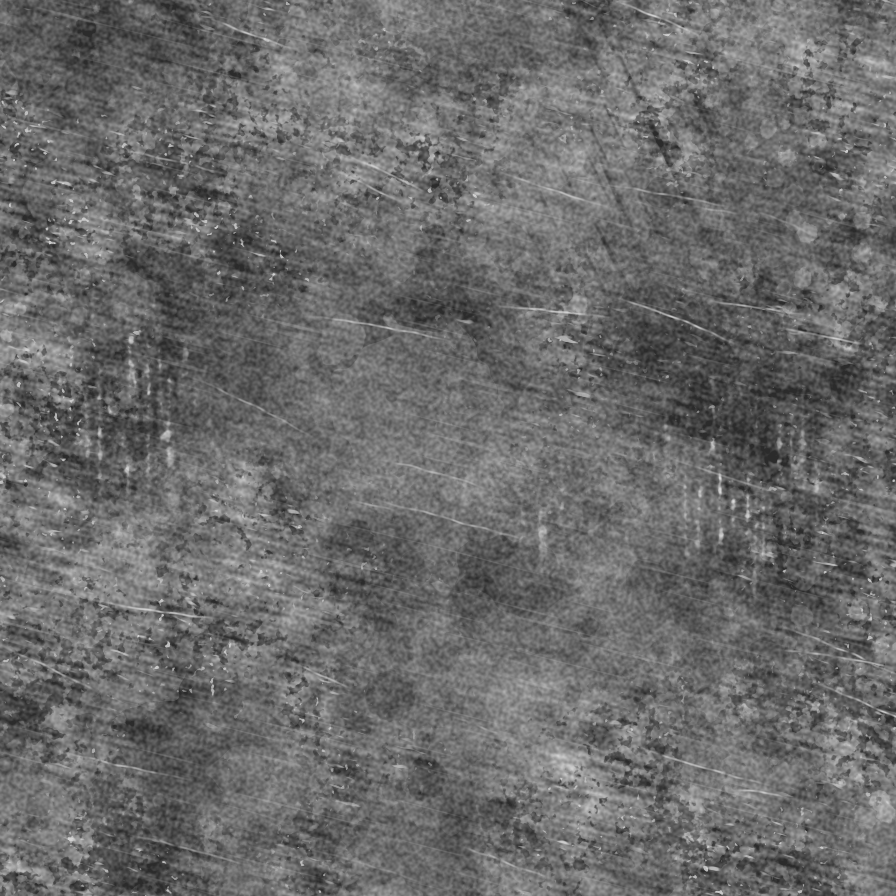
Reproduce this texture procedurally as a Shadertoy shader.

```glsl
#define BASE_TONE 0.435
#define STAIN_TONE 0.5
#define DARK_TONE 0.25
#define SCRATCH_TONE 0.86
#define CLOUD_CONTRAST 0.21
#define MOTTLE_CONTRAST 0.19
#define GRAIN_CONTRAST 0.14
#define BRUSH_CONTRAST 0.17
#define BRUSH_ANGLE -0.25
#define SCRATCH_COUNT 32
#define SCRATCH_WIDTH 0.0021
#define EDGE_SOFTNESS 0.0013

float hash(vec2 p) {
    vec3 q = fract(p.xyx * 0.1031);
    q += dot(q, q.yzx + 33.33);
    return fract((q.x + q.y) * q.z);
}
float corner(vec2 cell, vec2 offset) {
    float a = 6.2832 * hash(cell);
    return dot(vec2(cos(a), sin(a)), offset);
}
// Gradient noise, centred on zero
float noise(vec2 p) {
    vec2 i = floor(p), f = fract(p), e = vec2(1, 0);
    vec2 u = f * f * f * (f * (f * 6.0 - 15.0) + 10.0);
    return mix(mix(corner(i, f), corner(i + e, f - e), u.x),
               mix(corner(i + e.yx, f - e.yx), corner(i + 1.0, f - 1.0), u.x), u.y);
}
float fbm(vec2 p, int octaves) {
    float sum = 0.0, gain = 1.0;
    for (int i = 0; i < octaves; i++, gain *= 0.6) {
        sum += gain * noise(p);
        p = mat2(1.6, 1.2, -1.2, 1.6) * p + 17.3;
    }
    return sum;
}
// Coordinates along and across a direction
vec2 along(vec2 p, float angle) {
    vec2 d = vec2(cos(angle), sin(angle));
    return vec2(dot(p, d), dot(p, vec2(-d.y, d.x)));
}
float ellipse(vec2 p, vec2 centre, vec2 size) {
    vec2 q = (p - centre) / size;
    return exp(-dot(q, q));
}
// Clustered round splashes with ragged rims
float splashes(vec2 uv, float cells, float share, float ragged) {
    vec2 p = uv * cells;
    p += ragged * vec2(fbm(p * 2.1, 3), fbm(p * 2.1 + 41.0, 3));
    float cover = 0.0, soft = EDGE_SOFTNESS * cells;
    for (int i = 0; i < 9; i++) {
        vec2 cell = floor(p) + vec2(i % 3, i / 3) - 1.0;
        vec2 centre = cell + 0.2 + 0.6 * vec2(hash(cell + 71.0), hash(cell + 113.0));
        float h = hash(cell + cells);
        float cluster = smoothstep(-0.2, 0.2, noise(cell / cells * 4.0 + cells));
        float keep = step(hash(cell + 29.0), share * cluster) * mix(0.45, 1.0, hash(cell + 57.0));
        float d = length(p - centre) - mix(0.15, 0.62, h * sqrt(h));
        cover = max(cover, keep * (1.0 - smoothstep(-soft, soft, d)));
    }
    return cover;
}
// Long, tapered, slightly bent scratches
float scratches(vec2 uv) {
    float light = 0.0;
    for (int i = 0; i < SCRATCH_COUNT; i++) {
        float k = float(i) * 3.7 + 5.0;
        vec2 centre = vec2(hash(vec2(k, 1)), hash(vec2(k, 2)));
        vec2 q = along(uv - centre, BRUSH_ANGLE + 0.4 * (hash(vec2(k, 3)) - 0.6));
        float t = q.x / mix(0.025, 0.095, hash(vec2(k, 4)));
        q.y += 0.008 * (hash(vec2(k, 5)) - 0.5) * t * t + 0.002 * noise(vec2(q.x * 40.0, k));
        float broken = clamp(0.75 + 1.3 * noise(vec2(q.x * 90.0, k)), 0.0, 1.0);
        float line = 1.0 - smoothstep(0.0, SCRATCH_WIDTH, abs(q.y));
        light = max(light, line * max(1.0 - t * t, 0.0) * broken * mix(0.3, 0.95, hash(vec2(k, 6))));
    }
    return light;
}
void mainImage(out vec4 fragColor, in vec2 fragCoord) {
    vec2 uv = fragCoord / iResolution.xy;
    vec2 brush = along(uv, BRUSH_ANGLE);
    float rim = length((uv - 0.5) * vec2(1.1, 0.8));
    float wear = smoothstep(-0.3, 0.5, fbm(uv * 4.5 + 8.0, 4) + 1.2 * (rim - 0.3));
    // Clouds and mottling
    float mottle = fbm(uv * 24.0 + 3.0, 4);
    float tone = BASE_TONE + CLOUD_CONTRAST * fbm(uv * 4.0, 4) + MOTTLE_CONTRAST * mix(0.4, 1.0, wear) * mottle;
    // Flat stains, pale then dark
    float stain = max(splashes(uv, 5.0, 0.75, 0.3), splashes(uv + 0.2, 13.0, 0.65, 0.2));
    tone = mix(tone, STAIN_TONE + 0.05 * mottle, 0.7 * stain);
    tone -= 0.08 * splashes(uv + 0.37, 23.0, 0.5, 0.15);
    tone -= 0.06 * splashes(uv + 0.61, 7.0, 0.6, 0.25);
    // Dark abrasion with a crumbly edge
    float crumbs = fbm(uv * 75.0, 3) + 0.9 * fbm(uv * 7.0 + 21.0, 3) - 0.25 * stain;
    tone = mix(tone, DARK_TONE, 0.8 * smoothstep(0.05, 0.4, crumbs) * mix(0.25, 1.0, wear));
    // Brushed grain
    tone += BRUSH_CONTRAST * noise(brush * vec2(16, 165)) * (0.45 + 0.8 * wear);
    tone += GRAIN_CONTRAST * (noise(along(uv, 0.6) * 215.0) + 0.6 * fbm(along(uv, 1.1) * 100.0, 2));
    // Steep smear at the upper right
    float smear = ellipse(uv, vec2(0.69, 0.84), vec2(0.11, 0.17));
    float smearLines = fbm(along(uv, -1.12) * vec2(6, 85), 2);
    tone += smear * (0.05 - 0.17 * smoothstep(0.05, 0.55, smearLines));
    // Vertical drips in worn patches
    float drip = ellipse(uv, vec2(0.15, 0.55), vec2(0.07, 0.1))
               + ellipse(uv, vec2(0.83, 0.47), vec2(0.08, 0.1))
               + 0.5 * ellipse(uv, vec2(0.61, 0.42), vec2(0.06, 0.05));
    float dripLines = 0.8 * noise(uv * vec2(130, 9)) + 0.5 * fbm(uv * vec2(85, 100), 2);
    tone += drip * (0.22 * dripLines - 0.09 + 0.4 * smoothstep(0.2, 0.6, dripLines));
    // Pale droplets near the sides
    float sides = smoothstep(0.2, 0.4, abs(uv.x - 0.5));
    tone += 0.15 * sides * splashes(uv + 0.13, 48.0, 0.3, 0.15);
    // Bright flecks and specks
    float chips = fbm(brush * vec2(36, 130) + 6.0, 2) + 0.3 * noise(uv * 28.0);
    float specks = fbm(uv * 120.0 + 31.0, 2) + 0.35 * noise(uv * 18.0 + 5.0);
    float patches = smoothstep(-0.2, 0.35, noise(uv * 9.0 + 14.0) + 0.3 * wear);
    float flecks = 0.7 * smoothstep(0.42, 0.75, chips) + 0.8 * smoothstep(0.44, 0.72, specks);
    float hairs = smoothstep(0.3, 0.6, noise(brush * vec2(9, 190) + 50.0));
    tone = mix(tone, SCRATCH_TONE, clamp(flecks * patches * (0.2 + 0.8 * wear) + 0.2 * hairs, 0.0, 0.9));
    tone = mix(tone, SCRATCH_TONE, scratches(uv));
    fragColor = vec4(vec3(clamp(tone, 0.17, 0.92)), 1.0);
}
```
